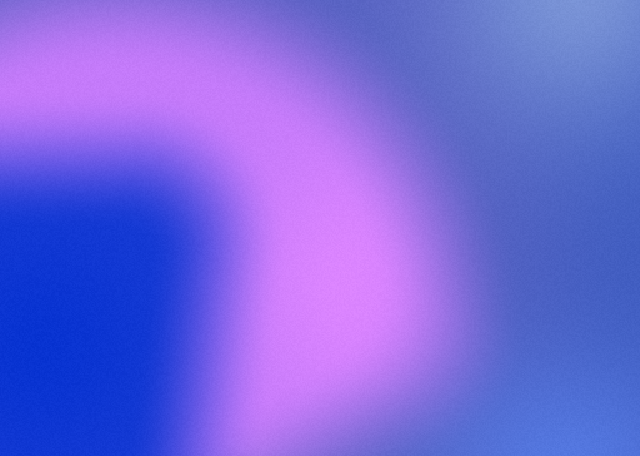
Give the GLSL for this background, as a Shadertoy shader.

```glsl
// Soft violet arc glowing between a deep blue core and a hazy slate-blue field

float hash(vec2 p) {
    vec3 q = fract(vec3(p.xyx) * 0.1031);
    q += dot(q, q.yzx + 33.33);
    return fract((q.x + q.y) * q.z);
}

float smoothMax(float a, float b, float k) {
    float h = max(k - abs(a - b), 0.0) / k;
    return max(a, b) + h * h * k * 0.25;
}

float roundedBox(vec2 p, vec2 halfSize, float radius) {
    vec2 q = abs(p) - halfSize + radius;
    return length(max(q, 0.0)) + min(max(q.x, q.y), 0.0) - radius;
}

// Gaussian falloff around a centre, with a separate reach per axis
float glow(vec2 p, vec2 centre, vec2 reach) {
    vec2 q = (p - centre) / reach;
    return exp(-dot(q, q));
}

void mainImage(out vec4 fragColor, in vec2 fragCoord) {
    vec2 p = fragCoord / iResolution.y;
    p.x *= 1.4066 * iResolution.y / iResolution.x;

    // Hazy field, cooler at the right, with light in both right corners
    vec3 color = mix(vec3(0.34, 0.38, 0.76), vec3(0.25, 0.36, 0.75),
                     smoothstep(0.95, 1.42, p.x));
    color = mix(color, vec3(0.48, 0.58, 0.84), glow(p, vec2(1.27, 1.04), vec2(0.30, 0.32)));
    color = mix(color, vec3(0.33, 0.47, 0.88), glow(p, vec2(1.25, -0.04), vec2(0.32, 0.26)));

    // Violet disc, cut obliquely along its lower right side
    float disc = length(p - vec2(0.25, 0.25)) - 0.75;
    float cut = dot(p, vec2(0.5, -0.86)) - 0.335;
    float outer = smoothMax(disc, cut, 0.12);
    vec3 violet = mix(vec3(0.77, 0.48, 0.98), vec3(0.86, 0.52, 1.0),
                      glow(p, vec2(0.76, 0.38), vec2(0.20, 0.28)));
    color = mix(color, violet, smoothstep(0.16, -0.16, outer));

    // Deep blue core with a slightly slanted right side
    vec2 corePoint = p + vec2(0.12 * (0.3 - p.y), 0.0);
    float core = roundedBox(corePoint - vec2(-0.54, -0.355), vec2(1.0), 0.22);
    vec3 deepBlue = mix(vec3(0.09, 0.23, 0.83), vec3(0.03, 0.20, 0.82),
                        glow(p, vec2(0.08, 0.24), vec2(0.25)));
    color = mix(color, deepBlue, smoothstep(0.16, -0.15, core));

    // Fine grain
    color += (hash(floor(p * 364.0)) - 0.5) * 0.025;

    fragColor = vec4(clamp(color, 0.0, 1.0), 1.0);
}
```
